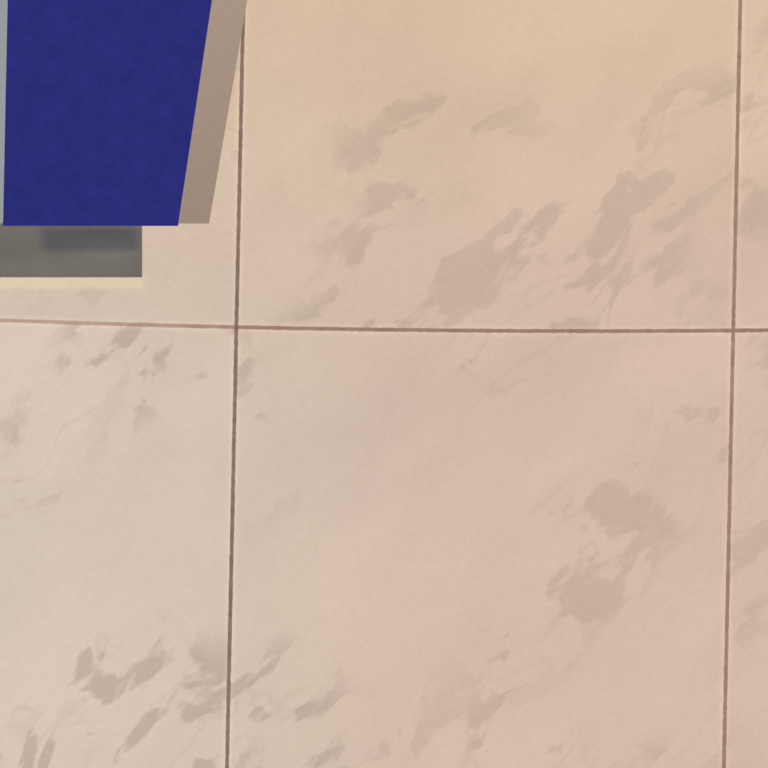
This texture is drawn by a three.js fragment shader. Its source:

```glsl
// Pale marbled wall tiles with thin brown joints, partly covered by a blue panel.
// Joints come from a slightly skewed repeat; diagonal warped noise makes the
// marble flakes, and the panel and its bracket are layered soft-edged quads.

varying vec2 vUv;

const float PITCH = 0.647;         // tile size
const float JOINT_HALF = 0.0024;   // half the joint width
const float SOFT = 0.0013;         // edge smoothing
const float FLAKE_ANGLE = 0.76;    // direction of the marble, in radians
const float FLAKE_DEPTH = 0.55;    // strength of the dark flakes
const float GRAIN = 0.016;

const vec3 STONE_COOL  = vec3(0.835, 0.765, 0.700);
const vec3 STONE_ROSE  = vec3(0.825, 0.725, 0.655);
const vec3 STONE_WARM  = vec3(0.865, 0.755, 0.650);
const vec3 FLAKE       = vec3(0.700, 0.615, 0.550);
const vec3 JOINT_GREY  = vec3(0.500, 0.420, 0.375);
const vec3 JOINT_ROSE  = vec3(0.640, 0.505, 0.440);
const vec3 PANEL_BLUE  = vec3(0.170, 0.180, 0.465);
const vec3 PANEL_SIDE  = vec3(0.640, 0.560, 0.500);
const vec3 PANEL_RIM   = vec3(0.600, 0.610, 0.620);
const vec3 BRACKET     = vec3(0.450, 0.430, 0.405);
const vec3 BRACKET_DIM = vec3(0.330, 0.330, 0.350);
const vec3 GLOW        = vec3(0.890, 0.820, 0.690);

float hash(vec2 p) {
  vec3 q = fract(p.xyx * 0.1031);
  q += dot(q, q.yzx + 33.33);
  return fract((q.x + q.y) * q.z);
}

float noise(vec2 p) {
  vec2 i = floor(p), f = fract(p);
  f = f * f * (3.0 - 2.0 * f);
  return mix(mix(hash(i), hash(i + vec2(1, 0)), f.x),
             mix(hash(i + vec2(0, 1)), hash(i + vec2(1, 1)), f.x), f.y);
}

float fbm(vec2 p) {
  float sum = 0.0, amp = 0.5;
  for (int i = 0; i < 4; i++) {
    sum += amp * noise(p);
    p = p * 2.03 + 17.3;
    amp *= 0.5;
  }
  return sum / 0.9375;
}

// Coverage of a < x < b with smooth edges
float span(float x, float a, float b, float soft) {
  return smoothstep(a - soft, a + soft, x) * (1.0 - smoothstep(b - soft, b + soft, x));
}

vec3 marble(vec2 p, vec2 tile) {
  vec3 col = mix(STONE_COOL, STONE_ROSE, smoothstep(0.0, 0.8, p.x));
  col = mix(col, STONE_WARM, smoothstep(0.45, 1.05, p.y) * 0.85);
  col *= 1.0 + 0.018 * (hash(tile + 9.0) - 0.5);

  // Flakes and clouds lie along the diagonal, shifted in every tile
  float c = cos(FLAKE_ANGLE), s = sin(FLAKE_ANGLE);
  vec2 q = mat2(c, -s, s, c) * p + 7.0 * vec2(hash(tile + 3.0), hash(tile + 5.0));
  q += 0.035 * (vec2(noise(q * 14.0), noise(q * 14.0 + 31.0)) - 0.5);
  float cloud = fbm(q * vec2(5.0, 10.0) + 40.0);
  float flake = smoothstep(0.55, 0.67, fbm(q * vec2(15.0, 31.0) + 11.0));
  float patches = smoothstep(0.34, 0.68, noise(q * vec2(5.0, 7.0) + 23.0));
  float vein = 1.0 - smoothstep(0.0, 0.035, abs(fbm(q * vec2(5.0, 13.0) + 71.0) - 0.5));
  float fade = mix(1.0, 0.55, smoothstep(0.45, 0.95, p.x));
  col *= 1.0 + 0.065 * (0.5 - cloud);
  col = mix(col, FLAKE, FLAKE_DEPTH * flake * patches * fade);
  return mix(col, FLAKE, 0.14 * vein * patches);
}

void main() {
  vec2 p = vUv;

  // Skewed tile grid: joints lean and bow a little
  vec2 bend = vec2(0.2955 + 0.0215 * p.y, 0.583 - 0.036 * p.x + 0.023 * p.x * p.x);
  vec2 grid = (p - bend) / PITCH;
  vec2 cell = fract(grid);
  vec2 gap = min(cell, 1.0 - cell) * PITCH;
  vec3 col = marble(p, floor(grid));

  // Pale rim, then the rough joint itself
  float rim = 1.0 - smoothstep(0.003, 0.010, min(gap.x, gap.y));
  col = mix(col, col * 1.035, rim);
  float rough = 0.0007 * (noise(p * 190.0) - 0.5);
  vec2 line = 1.0 - smoothstep(JOINT_HALF - SOFT, JOINT_HALF + SOFT, gap + rough);
  float wear = 0.82 + 0.18 * noise(p * 110.0);
  vec3 upright = mix(JOINT_GREY, JOINT_ROSE, smoothstep(0.4, 0.9, p.x) * 0.7);
  vec3 level = mix(JOINT_ROSE, JOINT_GREY, 0.45 * smoothstep(0.2, 0.45, p.x));
  col = mix(col, level, line.y * wear * mix(0.65, 1.0, smoothstep(0.1, 0.35, p.x)));
  col = mix(col, upright, line.x * wear);

  // Light spilling under the bracket, and the bracket with its shadow
  float glow = span(p.x, -1.0, 0.187, 0.008) * span(p.y, 0.624, 0.642, 0.005);
  col = mix(col, GLOW, 0.7 * glow);
  float bracket = span(p.x, -1.0, 0.185, SOFT) * span(p.y, 0.639, 0.712, SOFT);
  float dim = span(p.x, 0.055, 0.182, 0.012) * span(p.y, 0.674, 0.704, 0.007);
  vec3 bracketCol = mix(BRACKET, BRACKET_DIM, 0.75 * dim);
  bracketCol *= 1.0 + 0.12 * (noise(p * vec2(14.0, 40.0)) - 0.5);
  col = mix(col, bracketCol, bracket);

  // Tapered panel: side face, left rim, blue front
  float h = (p.y - 0.708) / 0.292;
  float front = 0.232 + 0.044 * h;
  float side = span(p.x, front, 0.272 + 0.050 * h, SOFT) * span(p.y, 0.709, 2.0, SOFT);
  col = mix(col, PANEL_SIDE * (0.96 + 0.08 * h), side);
  float left = 0.004 + 0.006 * h;
  col = mix(col, PANEL_RIM, span(p.x, -1.0, left, SOFT) * span(p.y, 0.709, 2.0, SOFT));
  float blue = span(p.x, left, front, SOFT) * span(p.y, 0.706, 2.0, SOFT);
  col = mix(col, PANEL_BLUE * (0.97 + 0.06 * noise(p * 60.0)), blue);

  col += GRAIN * (noise(p * 240.0) - 0.5);
  gl_FragColor = vec4(col, 1.0);
}
```
